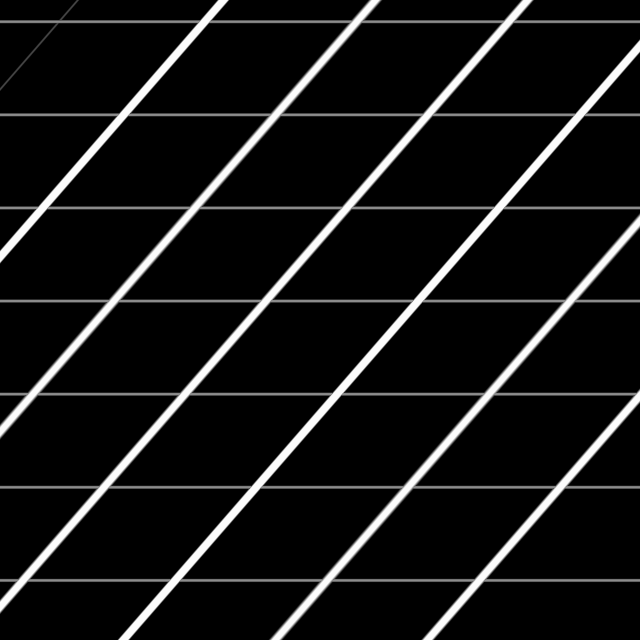
Give the GLSL for this pattern, as a Shadertoy shader.

```glsl
// Bold white diagonal stripes over thin grey horizontal rules on black.

// Coverage of a line at distance d, with its edge blurred by +-soft.
float stroke(float d, float halfWidth, float soft) {
    soft = max(soft, 0.6 / iResolution.y);
    return 1.0 - smoothstep(halfWidth - soft, halfWidth + soft, abs(d));
}

void mainImage(out vec4 fragColor, in vec2 fragCoord) {
    vec2 uv = fragCoord / iResolution.y;

    // Seven evenly spaced horizontal rules
    float rulePitch = 0.1455;
    float ruleOffset = mod(uv.y - 0.0931 + 0.5 * rulePitch, rulePitch) - 0.5 * rulePitch;
    float shade = 0.55 * stroke(ruleOffset, 0.0021, 0.0014);

    // Six diagonals, indexed by where they meet the left edge
    float slope = 1.15;
    float toDistance = inversesqrt(1.0 + slope * slope);
    float stripePitch = 0.2733;
    float intercept = 1.0 - uv.y + slope * uv.x;
    float index = clamp(round((intercept - 0.4017) / stripePitch), 0.0, 5.0);
    float stripeOffset = (intercept - 0.4017 - index * stripePitch) * toDistance;

    // Edge softness cycles over every three stripes
    float phase = mod(index, 3.0);
    float soft = phase < 0.5 ? 0.0016 : (phase < 1.5 ? 0.0030 : 0.0024);
    shade = max(shade, 0.99 * stroke(stripeOffset, 0.0062, soft));

    // Faint hairline in the upper left corner
    shade = max(shade, 0.27 * stroke((intercept - 0.1400) * toDistance, 0.0014, 0.0012));

    fragColor = vec4(vec3(shade), 1.0);
}
```
